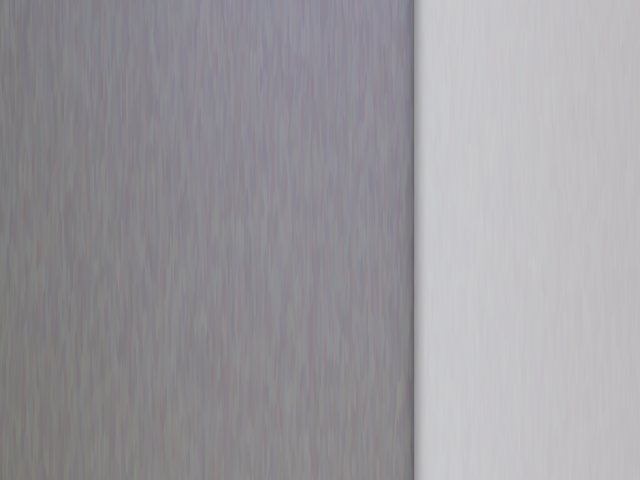
Write a Shadertoy shader that draws this texture.

```glsl
const float SEAM_X = 0.6473;
const float LEFT_SHADE_WIDTH = 0.010;
const float RIGHT_SHADE_WIDTH = 0.011;
const float LEFT_SHADE = 0.27;
const float RIGHT_SHADE = 0.23;
const float LEFT_GRAIN = 0.050;
const float RIGHT_GRAIN = 0.018;
const float GRAIN_TINT = 0.45;
const vec2 FINE_CELLS = vec2(300.0, 20.0);
const vec2 BROAD_CELLS = vec2(110.0, 7.0);

const vec3 LEFT_OUTER_TOP = vec3(0.490, 0.485, 0.500);
const vec3 LEFT_OUTER_BOTTOM = vec3(0.480, 0.470, 0.460);
const vec3 LEFT_INNER_TOP = vec3(0.565, 0.555, 0.605);
const vec3 LEFT_INNER_BOTTOM = vec3(0.545, 0.533, 0.540);
const vec3 RIGHT_INNER = vec3(0.785, 0.785, 0.800);
const vec3 RIGHT_OUTER = vec3(0.742, 0.732, 0.742);

vec3 hash3(vec2 cell) {
    vec3 q = fract(cell.xyx * vec3(0.1031, 0.1030, 0.0973));
    q += dot(q, q.yxz + 33.33);
    return fract((q.xxy + q.yzz) * q.zyx);
}

// Cellular noise whose cell colours blend smoothly, centred on zero
vec3 cellGrain(vec2 p) {
    vec2 base = floor(p);
    vec3 sum = vec3(0.0);
    float total = 0.0;
    for (int j = -1; j <= 1; j++) {
        for (int i = -1; i <= 1; i++) {
            vec2 cell = base + vec2(float(i), float(j));
            vec2 offset = cell + hash3(cell + 71.0).xy - p;
            float weight = exp(-7.0 * dot(offset, offset));
            sum += weight * (hash3(cell) - 0.5);
            total += weight;
        }
    }
    return sum / total;
}

// Vertical brushing: mostly grey, partly tinted
vec3 brushedGrain(vec2 uv) {
    vec3 grain = cellGrain(uv * FINE_CELLS) + 0.4 * cellGrain(uv * BROAD_CELLS + 19.0);
    return mix(grain.ggg, grain, GRAIN_TINT);
}

vec3 leftPanel(vec2 uv) {
    float across = smoothstep(-0.15, 0.48, uv.x);
    across = (across - 0.14) / 0.86;
    vec3 top = mix(LEFT_OUTER_TOP, LEFT_INNER_TOP, across);
    vec3 bottom = mix(LEFT_OUTER_BOTTOM, LEFT_INNER_BOTTOM, across);
    float shade = LEFT_SHADE * exp(-max(SEAM_X - uv.x, 0.0) / LEFT_SHADE_WIDTH);
    return mix(bottom, top, uv.y) * (1.0 - shade);
}

vec3 rightPanel(vec2 uv) {
    float across = smoothstep(SEAM_X, 1.05, uv.x);
    float d = max(uv.x - SEAM_X, 0.0) / RIGHT_SHADE_WIDTH;
    return mix(RIGHT_INNER, RIGHT_OUTER, across) * (1.0 - RIGHT_SHADE * exp(-d * d));
}

void mainImage(out vec4 fragColor, in vec2 fragCoord) {
    vec2 uv = fragCoord / iResolution.xy;
    float pixel = 1.0 / iResolution.x;

    // Two panels meeting at a softened seam
    float side = smoothstep(SEAM_X - 0.7 * pixel, SEAM_X + 0.7 * pixel, uv.x);
    vec3 color = mix(leftPanel(uv), rightPanel(uv), side);

    // Metal grain, fainter on the bright panel
    color += brushedGrain(uv) * mix(LEFT_GRAIN, RIGHT_GRAIN, side);
    fragColor = vec4(clamp(color, 0.0, 1.0), 1.0);
}
```
